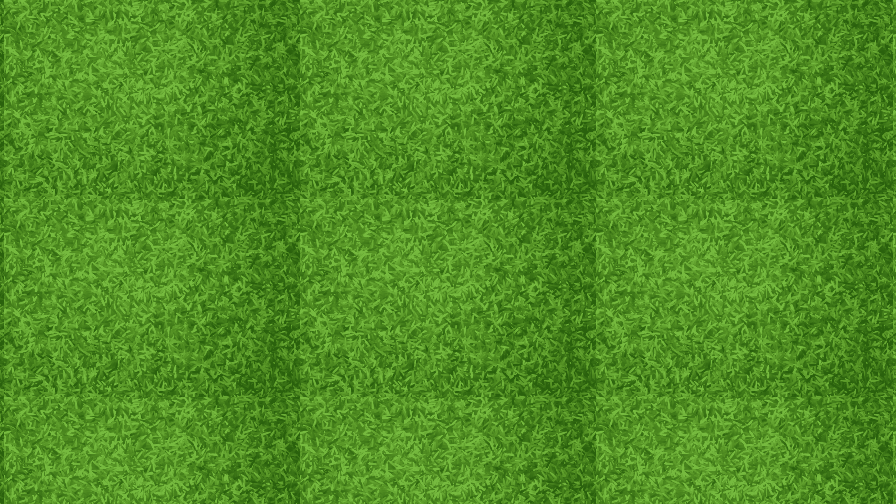
Give the GLSL for this texture, as a WebGL 1 fragment shader.

```glsl
precision highp float;
// Dense green turf laid in three columns of identical tiles, with soft seams of light and shade.

uniform vec2 u_resolution;

// Lengths are in canvas heights
const vec2 TILE_SIZE = vec2(0.588, 0.394);
const float SEAM_OFFSET = 0.007;
const float CELL_SIZE = 0.0090;
const float BLADE_HALF_LENGTH = 0.80;  // in cells
const float BLADE_HALF_WIDTH = 0.23;   // in cells
const float SOIL_TONE = 0.16;
const float BLADE_TONE_MIN = -0.10;
const float BLADE_TONE_MAX = 1.16;
const float CLUMP_STRENGTH = 0.24;
const float GLOW_STRENGTH = 0.20;
const float EDGE_SHADE = 0.24;
const float FOOT_SHADE = 0.10;
const vec3 SHADOW_GREEN = vec3(0.20, 0.42, 0.07);
const vec3 LEAF_GREEN = vec3(0.33, 0.57, 0.14);
const vec3 LIGHT_GREEN = vec3(0.43, 0.69, 0.22);

vec2 hash2(vec2 p) {
  vec3 a = fract(p.xyx * vec3(0.1031, 0.1030, 0.0973));
  a += dot(a, a.yzx + 33.33);
  return fract((a.xx + a.yz) * a.zy);
}

float gradientDot(vec2 corner, vec2 offset) {
  float angle = 6.2832 * hash2(corner + 17.0).x;
  return dot(vec2(cos(angle), sin(angle)), offset);
}

float gradientNoise(vec2 p) {
  vec2 i = floor(p);
  vec2 f = p - i;
  vec2 w = f * f * f * (f * (f * 6.0 - 15.0) + 10.0);
  float low = mix(gradientDot(i, f),
                  gradientDot(i + vec2(1.0, 0.0), f - vec2(1.0, 0.0)), w.x);
  float high = mix(gradientDot(i + vec2(0.0, 1.0), f - vec2(0.0, 1.0)),
                   gradientDot(i + 1.0, f - 1.0), w.x);
  return mix(low, high, w.y);
}

// Lays one short, randomly turned blade per cell over the tone below
float layBlades(float tone, vec2 p, float seed, float softness) {
  vec2 cell = floor(p);
  for (int j = 1; j >= -1; j--) {
    for (int i = -1; i <= 1; i++) {
      vec2 id = cell + vec2(float(i), float(j));
      vec2 place = hash2(id + seed);
      vec2 look = hash2(id + seed + 71.7);
      float angle = 3.1416 * look.x;
      vec2 dir = vec2(cos(angle), sin(angle));
      vec2 d = p - id - mix(vec2(0.15), vec2(0.85), place);
      float along = dot(d, dir);
      float nearest = clamp(along, -BLADE_HALF_LENGTH, BLADE_HALF_LENGTH);
      float taper = 1.0 - 0.4 * smoothstep(0.0, BLADE_HALF_LENGTH, along);
      float dist = length(d - dir * nearest) - BLADE_HALF_WIDTH * taper;
      float cover = 1.0 - smoothstep(-softness, softness, dist);
      float bladeTone = mix(BLADE_TONE_MIN, BLADE_TONE_MAX, look.y) + 0.12 * nearest;
      tone = mix(tone, bladeTone, cover);
    }
  }
  return tone;
}

// Broad light within a tile: a glow left of centre, dim right and lower edges
float tileLight(vec2 q) {
  vec2 d = (q - vec2(0.36, 0.66)) / vec2(0.42, 0.38);
  float glow = GLOW_STRENGTH * exp(-dot(d, d));
  float edge = EDGE_SHADE * smoothstep(0.55, 1.0, q.x);
  float foot = FOOT_SHADE * (1.0 - smoothstep(0.0, 0.45, q.y));
  return glow - edge - foot;
}

void main() {
  // Tiles hang from the top edge
  vec2 p = gl_FragCoord.xy / u_resolution.y;
  vec2 q = fract((p - vec2(SEAM_OFFSET, 1.0)) / TILE_SIZE);
  vec2 local = q * TILE_SIZE;

  // Two overlapping layers of blades
  float softness = max(0.08, 0.5 / (u_resolution.y * CELL_SIZE));
  vec2 grid = local / CELL_SIZE;
  float tone = layBlades(SOIL_TONE, grid, 3.0, softness);
  tone = layBlades(tone, grid + vec2(0.37, 0.61), 131.0, softness);

  // Clumps and broad shading
  float clumps = gradientNoise(local * 34.0) + 0.8 * gradientNoise(local * 75.0 + 9.0);
  tone += CLUMP_STRENGTH * clumps + tileLight(q) + 0.02;

  // Green ramp
  tone = clamp(tone, -0.15, 1.15);
  vec3 color = tone < 0.55
    ? mix(SHADOW_GREEN, LEAF_GREEN, tone / 0.55)
    : mix(LEAF_GREEN, LIGHT_GREEN, (tone - 0.55) / 0.45);
  gl_FragColor = vec4(color, 1.0);
}
```
